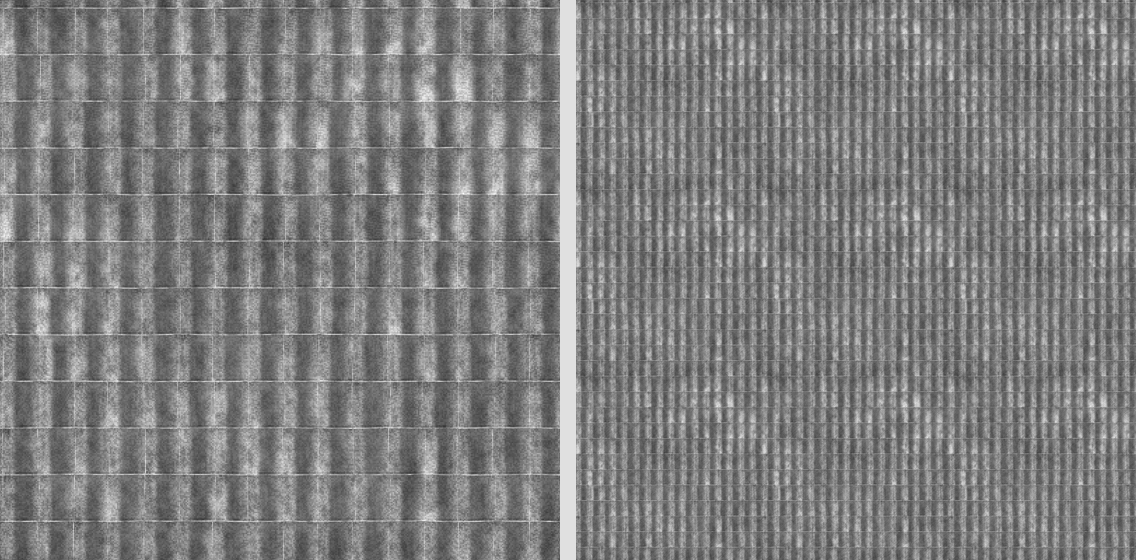
Left: one tile. Right: repeated 3 by 3.
Give the GLSL for this texture, as a Shadertoy shader.

```glsl
// Weathered grey roof tiles: overlapping rows of rolled tiles with pale stains and grain.

#define TILES vec2(16.0, 12.0)       // tiles across and down
#define ORIGIN vec2(-0.11, 0.172)    // grid shift, in tiles
#define SEAM_JITTER 0.11             // sideways scatter of the upright seams
#define LIP_WAVE 0.016               // unevenness of the lower tile edges
#define SEAM_WIDTH 0.022             // in tile widths
#define LIP_WIDTH 0.026              // in tile heights
#define PAN_GREY 0.375
#define ROLL_GREY 0.59
#define EDGE_GREY 0.80
#define STAIN_GREY 0.84
#define GRAIN 0.23

float hash(vec2 p) {
    return fract(sin(dot(p, vec2(127.1, 311.7))) * 43758.5453);
}

// Value noise that wraps after "period" cells
float noise(vec2 p, vec2 period) {
    vec2 cell = floor(p), f = fract(p);
    f = f * f * (3.0 - 2.0 * f);
    vec2 a = mod(cell, period), b = mod(cell + 1.0, period);
    return mix(mix(hash(a), hash(vec2(b.x, a.y)), f.x),
               mix(hash(vec2(a.x, b.y)), hash(b), f.x), f.y);
}

float fbm(vec2 uv, vec2 period) {
    float sum = 0.0, amplitude = 0.5;
    for (int i = 0; i < 4; i++) {
        sum += amplitude * noise(uv * period, period);
        period *= 2.0;
        amplitude *= 0.5;
    }
    return sum / 0.9375;
}

// Pixel coverage of a line of the given width at distance d
float stroke(float d, float width, float pixel) {
    return clamp((0.5 * width - abs(d)) / pixel + 0.5, 0.0, 1.0);
}

void mainImage(out vec4 fragColor, in vec2 fragCoord) {
    vec2 uv = fragCoord / iResolution.xy;
    vec2 pixel = TILES / iResolution.xy;
    vec2 grid = uv * TILES + ORIGIN;

    // Nearest lower edge, and height inside the tile (0 bottom, 1 top)
    float edge = floor(grid.y + 0.5);
    float wave = LIP_WAVE * (noise(vec2(grid.x, edge), TILES) - 0.5);
    float lipDist = grid.y - edge - wave;
    float row = edge - (lipDist < 0.0 ? 1.0 : 0.0);
    float height = grid.y - wave - row;

    // Nearest upright seam, shifted a little on every tile
    float seam = floor(grid.x + 0.5);
    vec2 id = mod(vec2(seam, row), TILES);
    float tileRandom = hash(id + 17.3);
    float lean = (hash(id + 5.1) - 0.5) * 0.03 * (height - 0.5);
    float seamDist = grid.x - seam - SEAM_JITTER * (hash(id) - 0.5) - lean;

    // Raised roll: long soft slope left of the seam, broad pale band right of it
    float roll = seamDist < 0.0 ? smoothstep(-0.40, 0.04, seamDist)
                                : 1.0 - smoothstep(0.24, 0.43, seamDist);
    float groove = exp(-pow((seamDist - 0.14) / 0.06, 2.0));
    float topFade = mix(1.0, 0.65, smoothstep(0.65, 1.0, height));
    float light = roll * topFade * mix(0.85, 1.1, tileRandom) - 0.14 * groove;
    float grey = mix(PAN_GREY, ROLL_GREY, light);

    // Broad wear and dusty mottling
    float mottle = fbm(uv, vec2(72.0, 48.0));
    grey += 0.14 * (fbm(uv, vec2(9.0, 7.0)) - 0.5);
    grey += (0.16 + 0.10 * roll) * (mottle - 0.5);
    grey += 0.05 * smoothstep(0.7, 1.0, height) * (1.0 - roll);

    // Pale stains gather on the rolls, strongest at the lower end
    float region = smoothstep(0.45, 0.80, noise(uv * vec2(11.0, 8.0), vec2(11.0, 8.0)));
    float amount = 0.70 * region + 0.85 * pow(tileRandom, 5.0);
    float spread = exp(-pow((seamDist - 0.08) / 0.25, 2.0));
    float blotch = smoothstep(0.36, 0.70, fbm(uv + 0.37, vec2(56.0, 36.0)));
    float stain = amount * spread * blotch * mix(1.05, 0.35, height);
    grey = mix(grey, STAIN_GREY, clamp(stain, 0.0, 0.85));

    // Dusty specks along the lower end of the rolls
    float dust = exp(-height / 0.10) * roll * smoothstep(0.45, 0.75, mottle);
    grey += 0.16 * dust;

    // Shadow beneath each lip and a thin crease just above it
    grey -= 0.10 * exp(lipDist / 0.035) * step(lipDist, 0.0);
    grey -= 0.07 * stroke(lipDist - 0.045, 0.03, pixel.y);

    // Worn bright edges, broken in places
    float wear = noise(uv * vec2(112.0, 84.0), vec2(112.0, 84.0));
    float breaks = noise(uv * vec2(40.0, 36.0), vec2(40.0, 36.0));
    float seamLine = stroke(seamDist, SEAM_WIDTH, pixel.x)
                   * smoothstep(0.1, 1.0, 0.55 * wear + 0.55 * breaks);
    float lipLine = stroke(lipDist, LIP_WIDTH, pixel.y)
                  * mix(0.25, 1.0, smoothstep(0.15, 0.8, 0.5 * wear + 0.5 * breaks));
    grey = mix(grey, EDGE_GREY, max(seamLine, lipLine));

    // Fine grain, coarser on the pale rolls
    float grain = noise(uv * 400.0, vec2(400.0)) - 0.5;
    grey += GRAIN * grain * mix(0.5, 1.0, roll);

    fragColor = vec4(vec3(clamp(grey, 0.0, 1.0)), 1.0);
}
```
